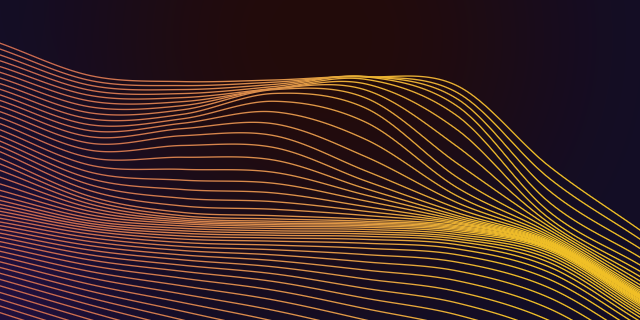
A Shadertoy shader for this background:

```glsl
const int GUIDES = 11;
const int STRANDS = 51;
const float HALF_WIDTH = 0.0021;

// Catmull-Rom curve from b to c
vec2 spline(vec2 a, vec2 b, vec2 c, vec2 d, float t) {
    return b + 0.5 * t * (c - a + t * (2.0 * a - 5.0 * b + 4.0 * c - d
        + t * (3.0 * (b - c) + d - a)));
}

// One of eight knots, continued straight past both ends
float knot(vec4 left, vec4 right, int i) {
    if (i < 0) return 2.0 * left.x - left.y;
    if (i > 7) return 2.0 * right.w - right.z;
    return i < 4 ? left[i] : right[i - 4];
}

// Height of a guide curve whose knots are depths in percent of the height
float guideHeight(float x, vec4 left, vec4 right) {
    float u = x * 7.0;
    int i = clamp(int(floor(u)), 0, 6);
    vec2 a = vec2(knot(left, right, i - 1));
    vec2 b = vec2(knot(left, right, i));
    vec2 c = vec2(knot(left, right, i + 1));
    vec2 d = vec2(knot(left, right, i + 2));
    return 1.0 - 0.01 * spline(a, b, c, d, u - float(i)).x;
}

// Height and slope of a guide curve
vec2 guide(float x, float aspect, vec4 left, vec4 right) {
    const float STEP = 0.002;
    float here = guideHeight(x, left, right);
    float ahead = guideHeight(x + STEP, left, right);
    return vec2(here, (ahead - here) / (STEP * aspect));
}

// Ink coverage of all strands spread between the guides
float strands(vec2 p, float aspect, float pixel) {
    vec2 g[GUIDES];
    g[0] = guide(p.x, aspect, vec4(13.5, 23.7, 25.5, 25.0), vec4(24.0, 26.8, 51.8, 71.9));
    g[1] = guide(p.x, aspect, vec4(20.8, 29.9, 30.5, 27.6), vec4(24.8, 36.2, 66.0, 82.8));
    g[2] = guide(p.x, aspect, vec4(27.9, 37.2, 35.7, 29.2), vec4(33.8, 55.4, 71.7, 89.0));
    g[3] = guide(p.x, aspect, vec4(34.9, 44.8, 42.4, 42.4), vec4(53.4, 65.1, 74.7, 91.7));
    g[4] = guide(p.x, aspect, vec4(42.4, 53.9, 56.3, 57.3), vec4(62.8, 68.7, 76.0, 92.7));
    g[5] = guide(p.x, aspect, vec4(49.5, 61.5, 66.4, 67.4), vec4(68.5, 70.5, 77.0, 93.7));
    g[6] = guide(p.x, aspect, vec4(61.2, 68.2, 70.6, 71.4), vec4(71.7, 73.3, 79.0, 96.5));
    g[7] = guide(p.x, aspect, vec4(68.2, 73.2, 75.8, 76.6), vec4(77.6, 79.6, 87.2, 104.0));
    g[8] = guide(p.x, aspect, vec4(75.5, 81.3, 84.8, 88.0), vec4(93.2, 98.4, 108.0, 124.0));
    g[9] = guide(p.x, aspect, vec4(85.4, 93.2, 100.0, 107.0), vec4(115.0, 125.0, 136.0, 150.0));
    g[10] = guide(p.x, aspect, vec4(97.7, 107.0, 117.0, 126.0), vec4(137.0, 147.0, 159.0, 174.0));

    float uncovered = 1.0;
    for (int n = 0; n < STRANDS; n++) {
        // Four strands per gap in the upper fan, six below it
        float v = n < 20 ? float(n) / 4.0 : 5.0 + float(n - 20) / 6.0;
        int i = min(int(v), GUIDES - 2);
        vec2 b = g[i];
        vec2 c = g[i + 1];
        vec2 a = 2.0 * b - c;
        vec2 d = 2.0 * c - b;
        if (i > 0) a = g[i - 1];
        if (i < GUIDES - 2) d = g[i + 2];
        vec2 strand = spline(a, b, c, d, v - float(i));
        float dist = abs(p.y - strand.x) / sqrt(1.0 + strand.y * strand.y);
        uncovered *= 1.0 - clamp((HALF_WIDTH - dist) / pixel + 0.5, 0.0, 1.0);
    }
    return 1.0 - uncovered;
}

// Round falloff around a centre
float glow(vec2 p, vec2 centre, float sharpness) {
    vec2 offset = p - centre;
    return exp(-sharpness * dot(offset, offset));
}

// Dark warm centre fading to navy sides
vec3 backdrop(vec2 p, float aspect) {
    const vec3 EMBER = vec3(0.135, 0.043, 0.040);
    const vec3 NAVY = vec3(0.075, 0.050, 0.145);
    const vec3 VIOLET = vec3(0.05, 0.01, 0.09);
    vec2 q = vec2(p.x * aspect, p.y);
    float fade = smoothstep(0.1, 1.1, distance(q, vec2(0.5 * aspect, 0.88)));
    return mix(EMBER, NAVY, fade) + VIOLET * glow(q, vec2(0.0, 0.1), 6.0);
}

// Coral on the left through amber to yellow on the right
vec3 strandColour(vec2 p) {
    const vec3 CORAL = vec3(0.79, 0.41, 0.31);
    const vec3 AMBER = vec3(0.87, 0.58, 0.29);
    const vec3 YELLOW = vec3(0.94, 0.75, 0.15);
    vec3 colour = mix(CORAL, AMBER, smoothstep(0.0, 0.55, p.x));
    colour = mix(colour, YELLOW, smoothstep(0.45, 0.88, p.x));
    return mix(colour, YELLOW, 0.6 * glow(p, vec2(0.58, 0.76), 120.0));
}

void mainImage(out vec4 fragColor, in vec2 fragCoord) {
    vec2 p = fragCoord / iResolution.xy;
    float aspect = iResolution.x / iResolution.y;
    float ink = strands(p, aspect, 1.0 / iResolution.y);
    fragColor = vec4(mix(backdrop(p, aspect), strandColour(p), ink), 1.0);
}
```
